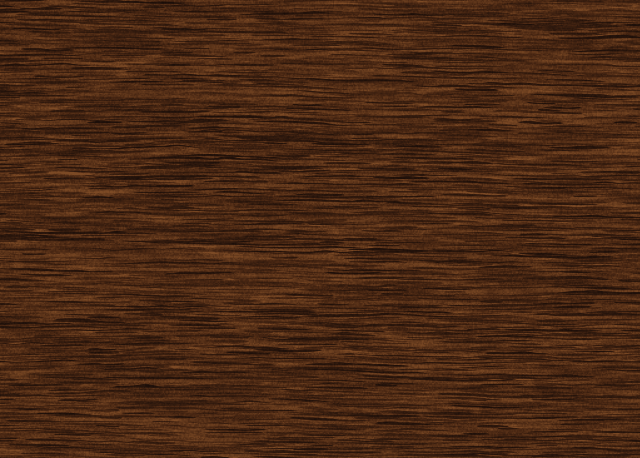
Give the GLSL for this texture, as a Shadertoy shader.

```glsl
// Dark brown wood veneer with fine horizontal fibres and slender, tapered dark pores.

#define PORE_CELL vec2(0.28, 0.0125) // length and height of one pore slot
#define PORE_THIN 0.0008             // half thickness range, in canvas heights
#define PORE_THICK 0.0025
#define PORE_LAYERS 4
#define BASE_TONE 0.68               // 0 = darkest pore, 1 = lightest fibre
#define FIBRE_CONTRAST 0.46
#define GRAIN_CONTRAST 0.36
#define GRAIN_DENSITY 366.0          // speckles per canvas height
#define BAND_CONTRAST 0.15
#define SLOPE 0.012

const vec3 PORE_BROWN = vec3(0.135, 0.070, 0.040);
const vec3 MID_BROWN = vec3(0.285, 0.151, 0.072);
const vec3 LIGHT_BROWN = vec3(0.440, 0.258, 0.128);

float hash(vec2 p) {
    vec3 q = fract(vec3(p.xyx) * 0.1031);
    q += dot(q, q.yzx + 33.33);
    return fract((q.x + q.y) * q.z);
}

float noise(vec2 p) {
    vec2 i = floor(p), f = fract(p);
    f = f * f * (3.0 - 2.0 * f);
    return mix(mix(hash(i), hash(i + vec2(1, 0)), f.x),
               mix(hash(i + vec2(0, 1)), hash(i + vec2(1, 1)), f.x), f.y);
}

// Darkness of one layer of pores: one random tapered stroke per slot.
float poreLayer(vec2 p, float scale, float seed, float pixel) {
    vec2 cell = PORE_CELL * scale;
    float dark = 0.0;
    for (int j = -1; j <= 1; j++) {
        float row = floor(p.y / cell.y) + float(j);
        float u = p.x / cell.x + 7.0 * hash(vec2(row, seed));
        vec2 id = vec2(floor(u) + seed, row);
        float halfLength = mix(0.14, 0.5, hash(id + 11.3));
        float middle = mix(halfLength, 1.0 - halfLength, hash(id + 23.7));
        float along = (fract(u) - middle) / halfLength;
        float taper = max(0.0, 1.0 - along * along);

        float wobble = noise(vec2(p.x * 28.0, row * 3.0 + seed)) - 0.5;
        float centre = (row + 0.5 + 0.8 * (hash(id + 37.1) - 0.5) + 0.2 * wobble) * cell.y;
        float thickness = mix(PORE_THIN, PORE_THICK, hash(id + 51.9));
        thickness *= (0.4 + 0.6 * taper) * (1.0 + 0.7 * wobble);
        float stroke = 1.0 - smoothstep(-0.5 * pixel, 0.6 * pixel, abs(p.y - centre) - thickness);
        float strength = mix(0.35, 1.0, hash(id + 67.3));
        dark = max(dark, stroke * strength * smoothstep(0.0, 0.35, taper));
    }
    return dark;
}

void mainImage(out vec4 fragColor, in vec2 fragCoord) {
    float pixel = 1.0 / iResolution.y;
    vec2 canvas = fragCoord * pixel;

    // Gentle slope and drift of the fibres
    vec2 p = canvas;
    p.y += SLOPE * p.x;
    p.y += 0.012 * (noise(vec2(2.2, 5.0) * p) - 0.5);
    p.y += 0.005 * (noise(vec2(8.0, 22.0) * p + 40.0) - 0.5);

    // Broad bands and fibres
    float tone = BASE_TONE;
    tone += BAND_CONTRAST * (noise(p * vec2(1.3, 13.0) + 9.0) - 0.5);
    tone += FIBRE_CONTRAST * (noise(p * vec2(8.0, 170.0)) - 0.5);
    tone += 0.8 * FIBRE_CONTRAST * (noise(p * vec2(26.0, 300.0) + 70.0) - 0.5);
    tone += 0.25 * smoothstep(0.76, 0.95, noise(p * vec2(26.0, 230.0) + 130.0));

    // Pores spread with a slight tendency to cluster
    float pores = 0.0;
    for (int i = 0; i < PORE_LAYERS; i++) {
        float k = float(i);
        float cluster = noise(p * vec2(2.5, 24.0) + 31.0 * k);
        float layer = poreLayer(p + 0.37 * k, 0.6 + 0.28 * k, 17.0 * k + 3.0, pixel);
        pores = max(pores, layer * mix(0.25, 1.0, smoothstep(0.1, 0.6, cluster)));
    }
    pores *= 0.85 + 0.2 * noise(p * vec2(90.0, 260.0));
    tone = mix(tone, -0.06, pores);

    // Crisp speckle, fainter inside the pores
    float speckle = noise(canvas * GRAIN_DENSITY - 0.5) - 0.5;
    tone += GRAIN_CONTRAST * (1.0 - 0.6 * pores) * speckle;
    tone = clamp(tone, -0.15, 1.15);

    vec3 colour = tone < 0.5 ? mix(PORE_BROWN, MID_BROWN, tone * 2.0)
                             : mix(MID_BROWN, LIGHT_BROWN, tone * 2.0 - 1.0);
    fragColor = vec4(colour, 1.0);
}
```
